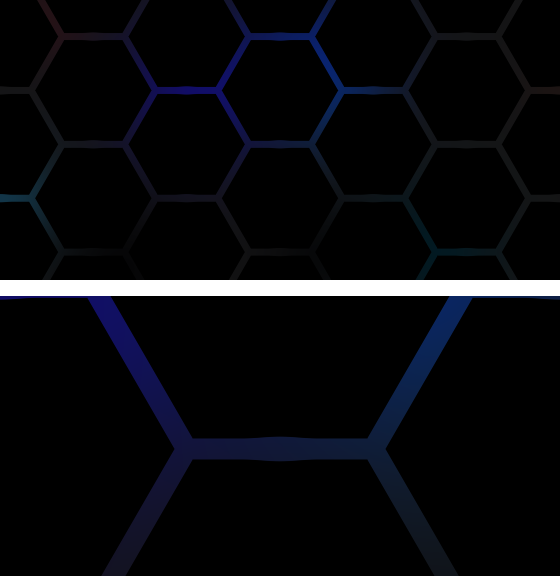
Top: the whole. Bottom: its middle third, enlarged.
Give the GLSL for this background, as a WebGL 2 fragment shader.

```glsl
#version 300 es
precision highp float;
// Dark honeycomb of thin grey lines, lit by soft blue, teal and red glows.

uniform vec2 u_resolution;
out vec4 fragColor;

// Lengths are in canvas heights, measured from the canvas centre.
const float SIDE = 2.0 / 9.0;
const float APOTHEM = SIDE * 0.8660254;
const vec2 GRID_ORIGIN = vec2(0.0, 0.177);
const float HALF_LINE = 0.0125;
const float BULGE = 0.0022;
const float BULGE_REACH = 0.045;
const vec3 LINE_GREY = vec3(0.080, 0.080, 0.083);

// Glows: centre and radius, then the tint each adds to the lines.
const int GLOW_COUNT = 9;
const vec3 GLOW_SPOT[GLOW_COUNT] = vec3[](
    vec3(-0.31, 0.18, 0.27), vec3(0.14, 0.28, 0.27),
    vec3(0.19, 0.10, 0.20), vec3(-1.00, -0.21, 0.20),
    vec3(0.55, -0.39, 0.24), vec3(-0.82, 0.42, 0.16),
    vec3(1.00, 0.18, 0.13), vec3(-0.56, -0.46, 0.25),
    vec3(0.14, -0.42, 0.22));
const vec3 GLOW_TINT[GLOW_COUNT] = vec3[](
    vec3(-0.01, -0.03, 0.30), vec3(-0.04, 0.04, 0.32),
    vec3(-0.01, 0.04, 0.04), vec3(-0.01, 0.13, 0.20),
    vec3(-0.07, 0.02, 0.05), vec3(0.06, -0.01, 0.00),
    vec3(0.03, 0.00, -0.01), vec3(-0.06),
    vec3(-0.05));

// Offset from the centre of the nearest flat-topped hexagon.
vec2 hexCell(vec2 p, float side, float apothem) {
    vec2 period = vec2(3.0 * side, 2.0 * apothem);
    vec2 a = mod(p + 0.5 * period, period) - 0.5 * period;
    vec2 b = mod(p, period) - 0.5 * period;
    return dot(a, a) < dot(b, b) ? a : b;
}

// Distance from a point inside a hexagon to its border.
float hexBorder(vec2 cell, float apothem) {
    vec2 q = abs(cell);
    return apothem - max(q.y, dot(q, vec2(0.8660254, 0.5)));
}

// Half width of the line, swelling slightly mid-way along level sides.
float lineHalfWidth(float x, float halfWidth, float bulge, float reach) {
    return halfWidth + bulge * (1.0 - smoothstep(0.0, reach, abs(x)));
}

// Line colour with every glow added.
vec3 litLine(vec2 p, vec3 base) {
    vec3 color = base;
    for (int i = 0; i < GLOW_COUNT; i++) {
        vec2 offset = (p - GLOW_SPOT[i].xy) / GLOW_SPOT[i].z;
        color += GLOW_TINT[i] * exp(-dot(offset, offset));
    }
    return max(color, vec3(0.0));
}

void main() {
    vec2 p = (gl_FragCoord.xy - 0.5 * u_resolution) / u_resolution.y;
    float pixel = 1.0 / u_resolution.y;

    vec2 cell = hexCell(p - GRID_ORIGIN, SIDE, APOTHEM);
    float border = hexBorder(cell, APOTHEM);
    float halfWidth = lineHalfWidth(cell.x, HALF_LINE, BULGE, BULGE_REACH);
    float line = 1.0 - smoothstep(-0.6 * pixel, 0.6 * pixel, border - halfWidth);

    fragColor = vec4(litLine(p, LINE_GREY) * line, 1.0);
}
```
